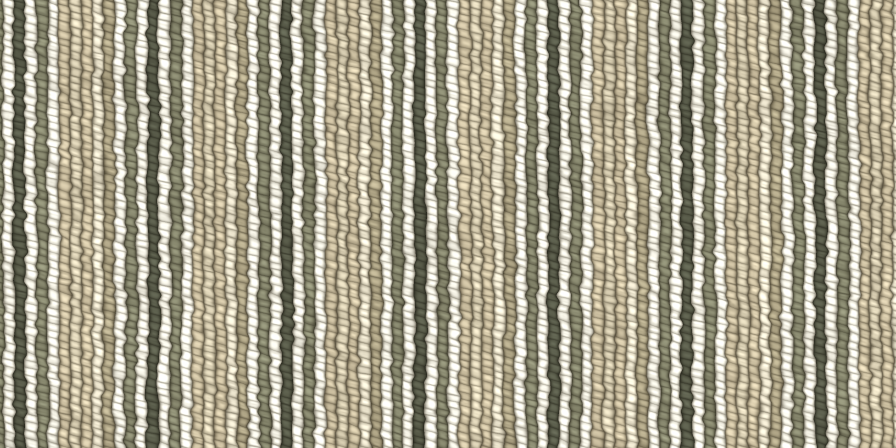
This texture is drawn by a Shadertoy shader. Its source:

```glsl
const float COLUMNS = 80.6;      // yarn columns across the canvas
const float ROWS = 56.0;         // loops down the canvas
const float FIRST_EDGE = 1.3;    // left edge of the first dark column
const int REPEAT = 12;           // columns in one stripe repeat
const float SLANT = 0.42;        // tilt of each loop, in loops per column
const float WOBBLE = 0.38;       // sideways wander of the column edges
const float STAGGER = 0.5;       // uneven loop spacing
const float SHADOW = 0.42;       // brightness in the creases
const float HIGHLIGHT = 1.08;    // brightness on the crowns
const float LOOP_VARIATION = 0.14;
const float FIBRE_CONTRAST = 0.16;
const int SAMPLES = 3;           // antialiasing samples per axis

const vec3 DARK  = vec3(0.35, 0.36, 0.29);
const vec3 GREEN = vec3(0.53, 0.53, 0.43);
const vec3 OLIVE = vec3(0.68, 0.64, 0.52);
const vec3 TAN   = vec3(0.80, 0.75, 0.63);
const vec3 SAND  = vec3(0.84, 0.80, 0.69);
const vec3 CREAM = vec3(0.92, 0.89, 0.80);
const vec3 WHITE = vec3(0.98, 0.97, 0.92);
const vec3 YARNS[REPEAT] = vec3[REPEAT](
    DARK, WHITE, GREEN, WHITE, TAN, SAND,
    TAN, CREAM, OLIVE, WHITE, GREEN, WHITE);

float hash(vec2 p) {
    return fract(sin(dot(p, vec2(127.1, 311.7))) * 43758.545);
}

float noise(vec2 p) {
    vec2 i = floor(p);
    vec2 f = fract(p);
    f = f * f * (3.0 - 2.0 * f);
    return mix(mix(hash(i), hash(i + vec2(1.0, 0.0)), f.x),
               mix(hash(i + vec2(0.0, 1.0)), hash(i + vec2(1.0, 1.0)), f.x), f.y);
}

vec3 carpet(vec2 uv) {
    vec2 p = uv * vec2(COLUMNS, ROWS);

    // Columns wander slowly and bulge at individual loops
    float bulge = noise(p * vec2(0.9, 1.1)) - 0.5;
    float drift = noise(p * vec2(0.3, 0.12) + 40.0) - 0.5;
    float x = p.x - FIRST_EDGE + WOBBLE * (bulge + 0.6 * drift);
    float column = floor(x);
    float across = 2.0 * fract(x) - 1.0;

    // Slanted loops, staggered from column to column
    float y = p.y + hash(vec2(column, 3.0)) + 0.5 * SLANT * across
            + STAGGER * noise(vec2(column * 7.3, p.y * 0.6));
    float row = floor(y);
    float along = 2.0 * fract(y) - 1.0;
    float tone = hash(vec2(column, row)) - 0.5;

    // Rounded loop profile with dark creases around it
    float sides = 1.0 - pow(abs(across), 3.0);
    float ends = 1.0 - 0.6 * pow(abs(along), 3.0);
    float light = mix(SHADOW, HIGHLIGHT, sides * ends) + 0.05 * along * sides;

    // Fine strands following the slant, and patchy wear
    float fibre = noise(vec2(x * 2.0, y * 4.0) + 90.0) - 0.5;
    float wear = noise(p * vec2(0.25, 0.15)) - 0.5;
    light *= 1.0 + LOOP_VARIATION * tone + FIBRE_CONTRAST * fibre + 0.06 * wear;

    int index = int(mod(column, float(REPEAT)));
    vec3 shade = pow(vec3(light), vec3(0.96, 1.0, 1.1));
    return clamp(YARNS[index] * shade, 0.0, 1.0);
}

void mainImage(out vec4 fragColor, in vec2 fragCoord) {
    // Average a grid of samples inside the pixel
    vec3 color = vec3(0.0);
    for (int i = 0; i < SAMPLES * SAMPLES; i++) {
        vec2 cell = vec2(i % SAMPLES, i / SAMPLES);
        vec2 offset = (cell + 0.5) / float(SAMPLES) - 0.5;
        color += carpet((fragCoord + offset) / iResolution.xy);
    }
    fragColor = vec4(color / float(SAMPLES * SAMPLES), 1.0);
}
```
